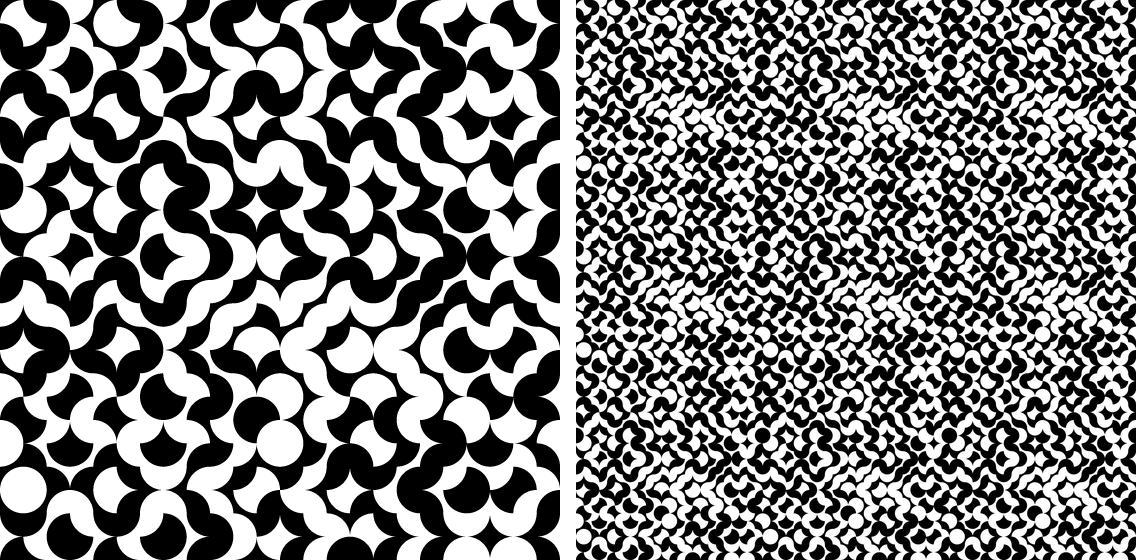
Left, the tile; right, the same tile 3 across and 3 down.
Reproduce this pattern procedurally as a Shadertoy shader.

```glsl
// Black and white arc mosaic: every square cell holds one quarter disc whose radius is the cell side.
// Edge colours alternate along each row and column from a random start, so neighbouring cells
// always agree along their shared edge; a random disc colour per cell then fixes its corner.

#define GRID 24            // cells per side, even so that the pattern wraps
#define SEED 7u            // picks another arrangement
#define BLACK_DISCS 0.53   // share of cells whose quarter disc is black
#define SAMPLES 4          // antialiasing samples per pixel side
#define BLACK vec3(0.0)
#define WHITE vec3(1.0)

// Integer hash of a lattice point and a channel, returned in 0..1
float hash(ivec2 p, uint channel) {
    uint h = uint(p.x) * 1597334677u ^ uint(p.y) * 3812015801u ^ (channel + SEED * 8u) * 2654435769u;
    h = (h ^ (h >> 16)) * 2146121005u;
    h = (h ^ (h >> 15)) * 2221713035u;
    h ^= h >> 16;
    return float(h >> 8) / 16777216.0;
}

int randomBit(int line, uint channel) {
    return hash(ivec2(line, 0), channel) < 0.5 ? 0 : 1;
}

// 1 where the mosaic is white, 0 where it is black; p is in cells
float mosaic(vec2 p) {
    ivec2 cell = ivec2(mod(floor(p), float(GRID)));
    vec2 local = fract(p);

    // Colours of the left and bottom edges; the opposite edges are inverted
    int leftColour = (cell.x + randomBit(cell.y, 1u)) & 1;
    int bottomColour = (cell.y + randomBit(cell.x, 2u)) & 1;

    // The disc sits in the corner between the two edges of its own colour
    int discColour = hash(cell, 3u) < BLACK_DISCS ? 0 : 1;
    vec2 corner = vec2(leftColour ^ discColour, bottomColour ^ discColour);

    bool insideDisc = distance(local, corner) < 1.0;
    return float(insideDisc ? discColour : 1 - discColour);
}

void mainImage(out vec4 fragColor, in vec2 fragCoord) {
    // Average a regular grid of samples, which keeps the cusps crisp
    float white = 0.0;
    for (int y = 0; y < SAMPLES; y++) {
        for (int x = 0; x < SAMPLES; x++) {
            vec2 offset = (vec2(x, y) + 0.5) / float(SAMPLES) - 0.5;
            white += mosaic((fragCoord + offset) / iResolution.y * float(GRID));
        }
    }
    white /= float(SAMPLES * SAMPLES);
    fragColor = vec4(mix(BLACK, WHITE, white), 1.0);
}
```
